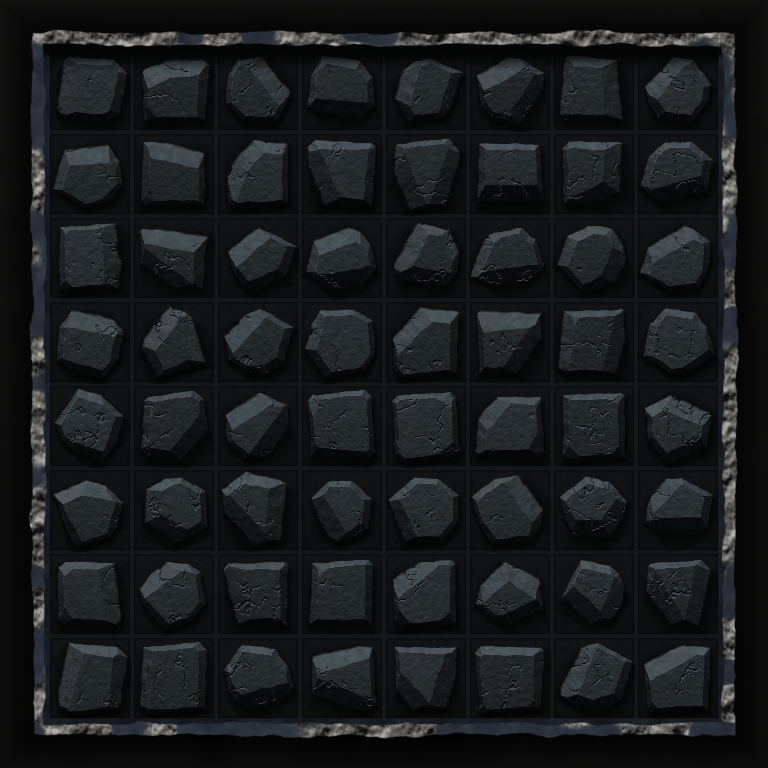
Reproduce this pattern procedurally as a Shadertoy shader.

```glsl
// Eight by eight tray of chipped dark stones in square tiles, inside a rough rock frame.
#define COUNT 8.0
#define PITCH 0.1094
#define RADIUS 0.39
#define STONE_TOP 0.13
#define GROOVE 0.02
#define FRAME_INNER 0.442
#define FRAME_OUTER 0.458
#define LIGHT normalize(vec3(-0.13, 0.74, 0.66))
#define STONE_TINT vec3(0.88, 1.0, 1.06)
#define ROCK_TINT vec3(1.0, 0.99, 0.95)
#define TAU 6.28318

float hash(vec2 p) {
    return fract(sin(dot(p, vec2(127.1, 311.7))) * 43758.5453);
}

float noise(vec2 p) {
    vec2 i = floor(p), f = fract(p);
    f = f * f * (3.0 - 2.0 * f);
    return mix(mix(hash(i), hash(i + vec2(1, 0)), f.x),
               mix(hash(i + vec2(0, 1)), hash(i + vec2(1, 1)), f.x), f.y);
}

float fbm(vec2 p) {
    float sum = 0.0, amp = 0.533;
    for (int i = 0; i < 4; i++) {
        sum += amp * noise(p);
        p = mat2(1.6, 1.2, -1.2, 1.6) * p + 3.7;
        amp *= 0.5;
    }
    return sum;
}

// Height of a faceted stone: a tilted top cut by random bevel planes.
float stoneHeight(vec2 p, vec2 id) {
    vec2 grain = p + id * 13.7;
    vec2 q = p + 0.035 * (vec2(fbm(grain * 7.0), fbm(grain * 7.0 + 40.0)) - 0.5);
    float square = smoothstep(0.3, 0.7, hash(id + 3.3));
    float ragged = hash(id + 9.1);
    vec2 tilt = vec2(hash(id + 1.3), hash(id + 5.7)) - 0.5;
    float h = STONE_TOP + 0.12 * dot(q, tilt);
    for (int i = 0; i < 8; i++) {
        float k = float(i);
        vec2 r = vec2(hash(id * 1.7 + k * 5.3), hash(id * 2.3 + k * 3.1 + 11.0));
        float a = (k + (r.x - 0.5) * mix(1.0, 0.25, square)) * TAU / 8.0;
        vec2 n = vec2(cos(a), sin(a));
        float reach = RADIUS * mix(1.0, 0.95 * (abs(n.x) + abs(n.y)), square);
        reach -= 0.07 * ragged * r.y * (1.0 - 0.6 * square);
        h = min(h, (reach - dot(q, n)) * mix(0.9, 2.8, r.x));
    }
    // One or two broad broken faces
    for (int i = 0; i < 2; i++) {
        float k = float(i) + 1.0;
        float a = TAU * hash(id * 3.1 + k * 7.7);
        float broken = step(0.45, hash(id + k * 2.9));
        float reach = mix(0.55, mix(0.29, 0.37, hash(id + k * 6.1)), broken);
        h = min(h, (reach - dot(q, vec2(cos(a), sin(a)))) * 0.65);
    }
    // Cracks and fine grain
    float vein = abs(fbm(grain * 3.5 + 20.0) - 0.5);
    float crack = (1.0 - smoothstep(0.0, 0.022, vein)) * smoothstep(0.5, 0.62, noise(grain * 4.0));
    return h - 0.018 * crack + 0.007 * (fbm(grain * 22.0) - 0.5);
}

vec3 shadeStone(vec2 p, vec2 id, float h) {
    float e = 0.012;
    vec2 slope = vec2(stoneHeight(p + vec2(e, 0), id), stoneHeight(p + vec2(0, e), id)) - h;
    vec3 n = normalize(vec3(-slope / e, 1.0));
    float lit = max(dot(n, LIGHT), 0.0);
    float side = 0.04 * abs(n.x);
    float value = 0.035 + 0.29 * lit * lit + side + 0.04 * p.y;
    value *= 0.88 + 0.24 * fbm(p * 18.0 + id * 5.0);
    return STONE_TINT * value;
}

vec3 tray(vec2 uv, float px) {
    vec2 g = uv / PITCH + 0.5 * COUNT;
    vec2 id = clamp(floor(g), 0.0, COUNT - 1.0);
    vec2 p = g - id - 0.5;
    float w = px / PITCH;

    // Sunken tile and raised grid line
    float border = 0.5 - max(abs(p.x), abs(p.y));
    float value = 0.066 + 0.02 * p.y + 0.012 * (noise(g * 30.0) - 0.5);
    value *= 0.65 + 0.35 * smoothstep(GROOVE, GROOVE + 0.05, border);
    value = mix(0.105, value, smoothstep(GROOVE - w, GROOVE + w, border));
    value *= 0.72 + 0.28 * smoothstep(0.0, 0.012, border);

    // Cast shadow, then the stone
    float shade = smoothstep(-0.14, 0.07, stoneHeight(p + vec2(-0.015, 0.06), id));
    vec3 col = vec3(0.92, 1.0, 1.04) * value * (1.0 - 0.72 * shade);
    float h = stoneHeight(p, id);
    col = mix(col, shadeStone(p, id, h), smoothstep(0.0, 2.2 * w, h + 0.4 * w));
    return col * (0.2 + 0.8 * smoothstep(-0.432, -0.405, -uv.y));
}

vec3 frameRock(vec2 uv) {
    float rough = fbm(uv * 65.0);
    float relief = fbm(uv * 65.0 + vec2(0.12, -0.3)) - rough;
    float value = 0.36 + 1.5 * relief + 0.35 * (rough - 0.5);
    float chipped = smoothstep(0.56, 0.68, noise(uv * 24.0 + 8.0));
    vec3 col = ROCK_TINT * clamp(value, 0.06, 0.68);
    return mix(col, vec3(0.16, 0.19, 0.23) * (0.7 + 0.6 * rough), chipped);
}

void mainImage(out vec4 fragColor, in vec2 fragCoord) {
    float px = 1.0 / min(iResolution.x, iResolution.y);
    vec2 uv = (fragCoord - 0.5 * iResolution.xy) * px;
    float box = max(abs(uv.x), abs(uv.y));
    float inner = FRAME_INNER + 0.009 * (fbm(uv * 32.0) - 0.5);
    float outer = FRAME_OUTER + 0.012 * (fbm(uv * 28.0 + 17.0) - 0.5);

    // Tray, inner wall, rock rim, then the dark surround
    vec3 col = tray(uv, px);
    vec3 wall = vec3(0.09, 0.11, 0.14) * (0.6 + 0.8 * fbm(uv * 50.0));
    wall *= 1.0 - 0.85 * smoothstep(0.42, 0.435, uv.y);
    float wallEdge = 0.5 * COUNT * PITCH - 0.002;
    col = mix(col, wall, smoothstep(wallEdge - px, wallEdge + px, box));
    col = mix(col, frameRock(uv), smoothstep(inner - px, inner + px, box));
    float fall = smoothstep(0.0, 0.05, box - outer);
    float scallop = 0.012 * noise(vec2(uv.x * 22.0, 4.0)) * step(uv.y, -0.44);
    vec3 surround = vec3(0.98, 1.0, 0.95) * (0.02 + 0.04 * fall - scallop);
    surround *= 0.85 + 0.3 * smoothstep(-0.5, 0.5, uv.y);
    col = mix(col, surround, smoothstep(outer - px, outer + px, box));
    fragColor = vec4(max(col, 0.0), 1.0);
}
```
